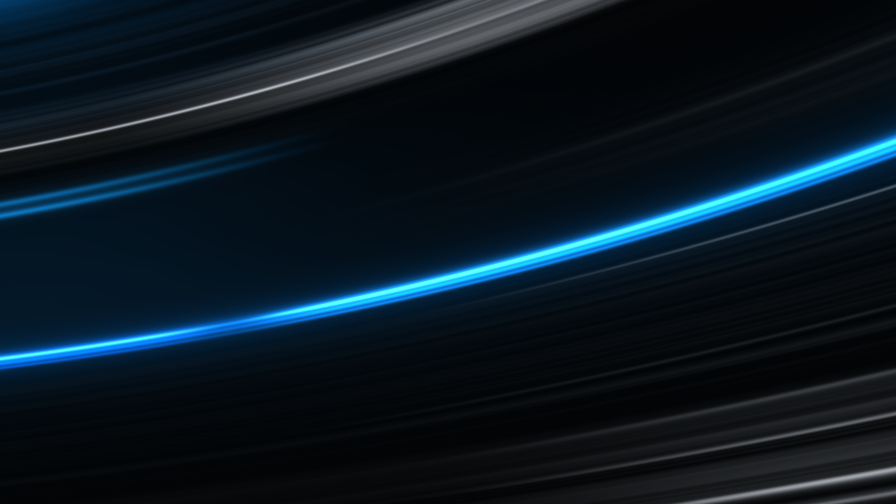
Write a Shadertoy shader that draws this background.

```glsl
float hash(float n) {
    return fract(sin(n * 127.1) * 43758.5453);
}

float noise(float x) {
    float i = floor(x), f = fract(x);
    return mix(hash(i), hash(i + 1.0), f * f * (3.0 - 2.0 * f));
}

// Soft line across the arcs, never thinner than about a pixel
float line(float d, float width) {
    float w = max(width, 0.8 / iResolution.y);
    return exp(-d * d / (w * w));
}

// Band with soft limits
float band(float v, float low, float high, float soft) {
    return smoothstep(low - soft, low + soft, v) * (1.0 - smoothstep(high - soft, high + soft, v));
}

// Fine grain running along the arcs
float streaks(float arc, float x) {
    float sum = 0.0, amp = 0.5, freq = 38.0;
    for (int i = 0; i < 4; i++) {
        sum += amp * noise(arc * freq + 0.3 * x + 17.0 * float(i));
        freq *= 2.0;
        amp *= 0.62;
    }
    return smoothstep(0.3, 0.95, sum);
}

void mainImage(out vec4 fragColor, in vec2 fragCoord) {
    vec2 p = fragCoord / iResolution.y;
    float x = p.x * 1.7778 * iResolution.y / iResolution.x;

    // Each arc is labelled by its height at the left edge
    float arc = (p.y - 0.115 * x - 0.035 * x * x) / (1.0 + 0.104 * x + 0.07 * x * x);
    float grain = streaks(arc, x);
    float right = smoothstep(0.5, 1.75, x);

    vec3 navy = vec3(0.01, 0.085, 0.145);
    vec3 grey = vec3(0.95, 0.97, 1.0);
    vec3 azure = vec3(0.06, 0.50, 0.88);
    vec3 col = vec3(0.006, 0.012, 0.018);

    // Wide navy haze
    float leftFade = exp(-x * x * 1.8);
    col += navy * 0.75 * leftFade * band(arc, 0.32, 0.60, 0.10);
    col += navy * leftFade * band(arc, 0.74, 1.1, 0.05) * (0.45 + 0.6 * grain);
    col += vec3(0.0, 0.18, 0.32) * exp(-x * x * 9.0) * smoothstep(0.9, 1.02, arc);

    // Upper grey bundle and its bright edge
    float bundle = band(arc, 0.655, 0.765, 0.02);
    col += grey * bundle * (0.03 + 0.30 * smoothstep(0.15, 1.0, x)) * (0.2 + 0.95 * grain);
    col += grey * 0.05 * band(arc, 0.62, 0.86, 0.04) * grain;
    col += grey * line(arc - 0.700, 0.0032) * mix(0.58, 0.12, smoothstep(0.45, 1.0, x));

    // Small blue pair at the left
    float pairFade = 1.0 - smoothstep(0.0, 0.72, x);
    float pair = 0.7 * line(arc - 0.594, 0.006) + 0.85 * line(arc - 0.571, 0.006);
    pair += 0.35 * line(arc - 0.582, 0.022);
    col += vec3(0.03, 0.36, 0.58) * pair * pairFade;

    // Faint streaks in the dark space
    col += grey * 0.045 * grain * right * band(arc, 0.36, 0.49, 0.03);
    col += grey * 0.06 * right * line(arc - 0.437, 0.006);

    // Glow around the main arc
    float d = arc - 0.288 + 0.010 * sin(1.767 * x);
    float above = max(d, 0.0), below = max(-d, 0.0);
    col += navy * 0.9 * exp(-above * 13.0 - below * 12.0);
    col += vec3(0.0, 0.15, 0.29) * exp(-above * 48.0 - below * 36.0);

    // Main blue ribbon with a dim gap
    float gap = line(x - 0.46, 0.11);
    vec3 ribbon = mix(vec3(0.0, 0.27, 0.68), azure, smoothstep(0.25, 0.85, x));
    float body = band(d, -0.021, 0.005, 0.006);
    float grooves = 0.72 + 0.28 * cos(d * 640.0);
    col += ribbon * body * grooves * (1.0 - 0.45 * gap);
    col += ribbon * 0.6 * line(d, 0.012) * (1.0 - 0.5 * gap);
    float core = line(d, 0.0042) * (1.0 - 0.9 * gap);
    col += vec3(0.32, 0.42, 0.28) * core * (1.0 - 0.45 * smoothstep(1.1, 1.7, x));

    // Grey streaks below the ribbon
    float lower = band(arc, -0.3, 0.245, 0.02);
    col += grey * lower * grain * (0.035 + 0.055 * right);
    col += grey * line(arc - 0.225, 0.0025) * 0.27 * smoothstep(0.75, 1.7, x);
    col += grey * line(arc - 0.056, 0.003) * 0.09 * smoothstep(0.4, 1.5, x);

    // Bright streaks in the lower right corner
    float corner = smoothstep(0.75, 1.7, x);
    col += grey * corner * 0.22 * grain * smoothstep(0.0, -0.18, arc);
    col += grey * corner * 0.14 * line(arc + 0.036, 0.004);
    col += grey * corner * 0.28 * line(arc + 0.097, 0.003);
    col += grey * corner * 0.42 * line(arc + 0.175, 0.004);
    col += grey * corner * 0.36 * line(arc + 0.208, 0.004);

    fragColor = vec4(clamp(col, 0.0, 1.0), 1.0);
}
```
